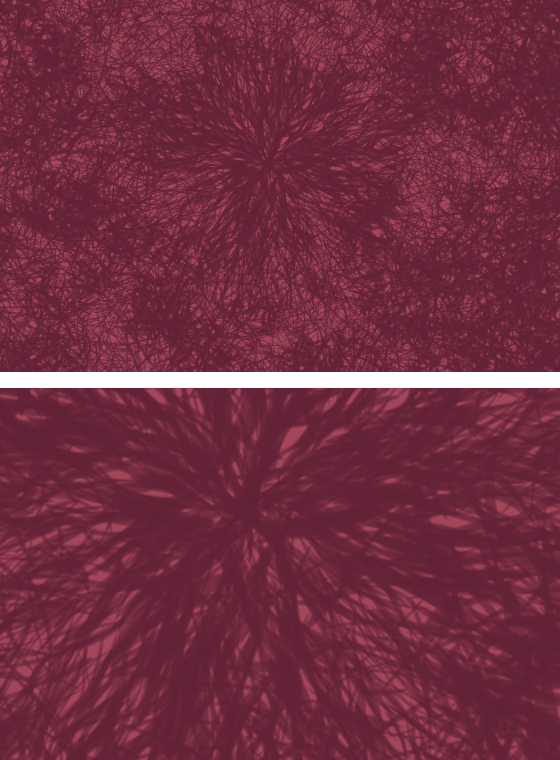
Top, the full canvas; bottom, a detail of the centre.
Give the GLSL for this texture, as a Shadertoy shader.

```glsl
vec4 hash4(vec3 p)
{
    vec4 q = fract(p.xyzx * vec4(0.1031, 0.1030, 0.0973, 0.1099));
    q += dot(q, q.wzxy + 33.33);
    return fract((q.xxyz + q.yzzw) * q.zywx);
}

float noise(vec2 p)
{
    vec2 i = floor(p), f = fract(p);
    f = f * f * (3.0 - 2.0 * f);
    float a = hash4(vec3(i, 91.0)).x;
    float b = hash4(vec3(i + vec2(1, 0), 91.0)).x;
    float c = hash4(vec3(i + vec2(0, 1), 91.0)).x;
    float d = hash4(vec3(i + 1.0, 91.0)).x;
    return mix(mix(a, b, f.x), mix(c, d, f.x), f.y);
}

float fbm(vec2 p)
{
    float sum = 0.0, gain = 0.5;
    for (int i = 0; i < 4; i++) {
        sum += gain * noise(p + 20.0);
        p = mat2(1.6, 1.2, -1.2, 1.6) * p + 7.3;
        gain *= 0.5;
    }
    return sum / 0.9375;
}

// Share of fibres that radiate from the tuft centre
float tuft(vec2 fromCentre)
{
    return 0.9 * (1.0 - smoothstep(0.12, 0.5, length(fromCentre)));
}

// Angle of a fibre: radial inside the tuft, loosely tangled outside
float fibreAngle(vec2 p, vec2 centre, vec2 rnd)
{
    vec2 v = p - centre;
    if (rnd.x < tuft(v)) return atan(v.y, v.x + 1e-5) + (rnd.y - 0.5) * 1.0;
    float flow = 2.2 * sin(3.7 * p.x + 2.3 * p.y) + 1.6 * sin(6.1 * p.y - 4.3 * p.x + 1.0);
    return flow + (rnd.y - 0.5) * 2.6;
}

// Ink left by one layer of tapered, bent fibres
float fibreLayer(vec2 p, float cell, float layer, float thickness, vec2 centre, float soft)
{
    float ink = 0.0;
    vec2 home = floor(p / cell);
    for (int k = 0; k < 27; k++) {
        vec2 id = home + vec2(k % 3, (k / 3) % 3) - 1.0;
        vec4 rnd = hash4(vec3(id + 40.0, layer * 7.0 + float(k / 9) + 3.0));
        vec2 root = (id + rnd.xy) * cell;
        float angle = fibreAngle(root, centre, rnd.zw);
        vec2 along = vec2(cos(angle), sin(angle));
        vec2 q = p - root;
        float halfLength = cell * mix(0.55, 1.0, rnd.x);
        float t = dot(q, along) / halfLength;
        float taper = 1.0 - t * t;
        if (taper <= 0.0) continue;
        float bend = (fract(rnd.y * 17.0) - 0.5) * 0.5 * halfLength;
        float d = abs(dot(q, vec2(-along.y, along.x)) - bend * t * t);
        float width = thickness * taper * mix(0.0008, 0.0036, pow(fract(rnd.x * 23.0), 2.0));
        ink += smoothstep(width + soft, width - soft, d) * min(1.0, 4.0 * taper);
    }
    return ink;
}

void mainImage(out vec4 fragColor, in vec2 fragCoord)
{
    vec2 p = fragCoord / iResolution.y;
    vec2 centre = vec2(0.48 * iResolution.x / iResolution.y, 0.56);
    float soft = max(0.0018, 0.75 / iResolution.y);

    // Clumps of thick fibres: rays in the tuft, patches elsewhere
    vec2 v = p - centre;
    float r = length(v);
    float patches = fbm(p * 7.0);
    float rays = fbm(v / (r + 0.01) * 4.0 + r * 3.0);
    float clump = mix(patches, 0.5 * (patches + rays), tuft(v));
    clump += 0.05 * exp(-pow((r - 0.24) / 0.14, 2.0)) + 0.03 * (p.x - 0.75);
    float thickness = mix(0.5, 2.3, smoothstep(0.25, 0.75, clump));

    // Stacked layers, from short fine fibres to long ones
    float ink = 0.0;
    for (int i = 0; i < 8; i++) {
        float layer = float(i);
        ink += fibreLayer(p + layer * 0.137, 0.035 + 0.01 * layer, layer, thickness,
                          centre + layer * 0.137, soft);
    }

    vec3 wine = vec3(0.385, 0.132, 0.212);
    vec3 rose = vec3(0.64, 0.275, 0.355);
    fragColor = vec4(mix(wine, rose, exp(-1.1 * ink)), 1.0);
}
```
